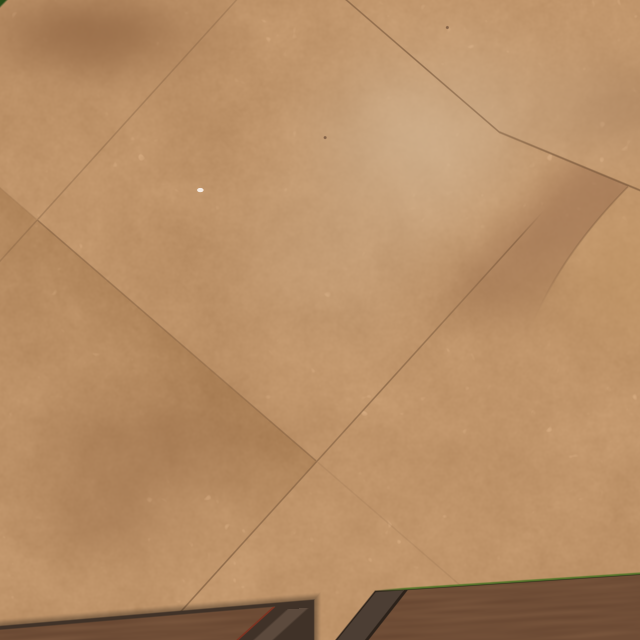
Give the GLSL for this texture, as a Shadertoy shader.

```glsl
// Tan stone floor of diagonal square tiles, with a soft light pool and dark wooden furniture edges.

vec2 hashGradient(vec2 cell) {
    vec2 h = vec2(dot(cell, vec2(127.1, 311.7)), dot(cell, vec2(269.5, 183.3)));
    return 2.0 * fract(sin(h) * 43758.5) - 1.0;
}

float gradientNoise(vec2 p) {
    vec2 i = floor(p), f = fract(p), w = f * f * (3.0 - 2.0 * f);
    vec2 e = vec2(1, 0);
    float low = mix(dot(hashGradient(i), f), dot(hashGradient(i + e.xy), f - e.xy), w.x);
    float high = mix(dot(hashGradient(i + e.yx), f - e.yx), dot(hashGradient(i + 1.0), f - 1.0), w.x);
    return mix(low, high, w.y);
}

float fbm(vec2 p) {
    float sum = 0.0, amplitude = 0.6;
    for (int i = 0; i < 5; i++) {
        sum += amplitude * gradientNoise(p);
        p = mat2(1.6, 1.2, -1.2, 1.6) * p + 7.3;
        amplitude *= 0.55;
    }
    return sum;
}

// Signed distance to the line a-b, positive on its right hand side
float side(vec2 p, vec2 a, vec2 b) {
    vec2 d = normalize(b - a);
    return dot(p - a, vec2(d.y, -d.x));
}

// Soft elliptical patch
float blob(vec2 p, vec2 center, vec2 radius) {
    vec2 d = (p - center) / radius;
    return exp(-dot(d, d));
}

void mainImage(out vec4 fragColor, in vec2 fragCoord) {
    vec2 p = fragCoord / iResolution.xy;
    float px = 1.0 / min(iResolution.x, iResolution.y);

    // Rotated tile lattice; the rows bend upward near the right edge
    vec2 d = p - vec2(0.495, 0.279);
    float bend = 0.45 * max(p.x - 0.78, 0.0);
    vec2 tile = vec2(dot(d, vec2(0.74, -0.67)), dot(d - vec2(0, bend), vec2(0.654, 0.757)));
    vec2 seamDist = abs(tile - round(tile / 0.576) * 0.576);

    // Mottled stone with broad clouds and fine grain
    vec2 warp = p + 0.04 * vec2(fbm(p * 6.0), fbm(p * 6.0 + 31.0));
    float cloud = fbm(warp * 4.5 + 3.0);
    float mottle = fbm(warp * 17.0);
    float grain = gradientNoise(p * 95.0) + 0.7 * gradientNoise(p * 190.0);
    vec3 color = mix(vec3(0.71, 0.54, 0.375), vec3(0.80, 0.63, 0.46),
                     clamp(0.42 + 0.65 * cloud + 0.45 * mottle, 0.0, 1.0));
    color += 0.018 * grain;
    color += 0.07 * smoothstep(0.32, 0.6, gradientNoise(p * 75.0 + 9.0)) * smoothstep(-0.1, 0.3, mottle + cloud);

    // Worn and shaded patches
    float stain = 0.8 * blob(warp, vec2(0.14, 0.95), vec2(0.15, 0.07))
                + 0.35 * blob(warp, vec2(0.24, 0.30), vec2(0.16, 0.08))
                + 0.3 * blob(warp, vec2(0.17, 0.19), vec2(0.10, 0.06))
                + 0.4 * blob(warp, vec2(0.98, 0.83), vec2(0.09, 0.06))
                + 0.3 * blob(warp, vec2(0.79, 0.55), vec2(0.07, 0.06));
    color = mix(color, vec3(0.58, 0.41, 0.27), stain);
    color = mix(color, vec3(0.80, 0.63, 0.43), 0.4 * blob(p, vec2(1.0, 0.57), vec2(0.14, 0.12)));
    float belowRow = smoothstep(px, -px, tile.y) * smoothstep(px, -px, tile.x);
    color -= 0.06 * belowRow * exp(min(tile.y, 0.0) * 9.0);

    // Dark wedge between the bent seam and a curved seam
    float curveX = 0.853 + 0.778 * (p.y - 0.538) - 1.36 * (p.y - 0.538) * (0.727 - p.y);
    float underBend = smoothstep(px, -px, tile.y - 0.576);
    float inWedge = smoothstep(px, -px, p.x - curveX) * underBend
                  * smoothstep(-0.07, 0.03, tile.x) * smoothstep(0.46, 0.66, p.y);
    color = mix(color, vec3(0.63, 0.46, 0.33), 0.65 * inWedge);

    // Pool of reflected light
    float light = blob(warp, vec2(0.66, 0.78), vec2(0.16, 0.14))
                + 0.3 * blob(warp, vec2(0.52, 0.60), vec2(0.16, 0.14));
    color = mix(color, vec3(0.84, 0.73, 0.60), 0.62 * light * (1.0 - inWedge));
    color = mix(color, vec3(0.80, 0.67, 0.53), 0.3 * (1.0 - underBend) * blob(p, vec2(0.9, 0.83), vec2(0.2, 0.1)));

    // Thin seams, fading in places
    vec2 line = smoothstep(0.0008 + px, 0.0, seamDist);
    line.x *= (tile.x < -0.3 ? 0.3 : 0.5) * smoothstep(0.51, 0.45, tile.y);
    line.y *= tile.y > 0.3 ? 0.6 : (tile.x > 0.0 || tile.x < -0.576 ? 0.12 : 0.4);
    float curveLine = 0.35 * smoothstep(0.001 + px, 0.0, abs(p.x - curveX) * 0.75)
                    * smoothstep(0.5, 0.6, p.y) * underBend;
    float seam = max(max(line.x, line.y), curveLine) * (0.85 + 0.6 * cloud);
    color = mix(color, vec3(0.40, 0.28, 0.18), clamp(seam, 0.0, 1.0));

    // Small chip and specks
    color = mix(color, vec3(0.96, 0.92, 0.89), smoothstep(0.005, 0.003, length((p - vec2(0.313, 0.703)) * vec2(0.8, 1.2))));
    float speck = min(length(p - vec2(0.699, 0.957)), length(p - vec2(0.508, 0.785)));
    color = mix(color, vec3(0.40, 0.28, 0.20), 0.7 * smoothstep(0.0035, 0.001, speck));

    // Furniture: wooden tops with dark frames
    float woodGrain = gradientNoise(vec2(p.x * 9.0, p.y * 130.0 - p.x * 8.0));
    vec3 wood = mix(vec3(0.41, 0.28, 0.195), vec3(0.48, 0.34, 0.24), clamp(0.4 + 0.8 * woodGrain, 0.0, 1.0));
    vec3 frame = vec3(0.25, 0.195, 0.155);

    float leftTop = side(p, vec2(0, 0.022), vec2(0.488, 0.063));
    float leftBody = min(leftTop, 0.491 - p.x);
    float leftPanel = -side(p, vec2(0.371, 0), vec2(0.423, 0.047));
    vec3 leftColor = mix(frame, wood, smoothstep(-px, px, min(leftPanel, leftTop - 0.006)));
    leftColor = mix(leftColor, vec3(0.36, 0.29, 0.24), smoothstep(0.012, 0.008, abs(leftPanel + 0.027)) * step(0.012, leftTop));
    leftColor = mix(leftColor, vec3(0.50, 0.20, 0.13), smoothstep(0.001 + px, 0.0, abs(leftPanel)) * step(0.006, leftTop));
    color *= 1.0 - 0.3 * smoothstep(-0.012, 0.0, leftBody);
    color = mix(color, leftColor, smoothstep(-px, px, leftBody));

    float rightTop = side(p, vec2(0.586, 0.077), vec2(1, 0.104));
    float rightBody = min(rightTop, side(p, vec2(0.524, 0), vec2(0.586, 0.077)));
    float rightPanel = side(p, vec2(0.573, 0), vec2(0.635, 0.079));
    vec3 rightColor = mix(frame + 0.05, wood, smoothstep(-px, px, rightPanel));
    rightColor = mix(rightColor, vec3(0.17, 0.13, 0.10), smoothstep(0.002 + px, 0.001, min(abs(rightPanel), rightBody)));
    color = mix(color, rightColor, smoothstep(-px, px, rightBody));

    // Green fringes on the right top edge and in the upper left corner
    float fringe = smoothstep(0.0015 + px, 0.0, abs(rightTop)) * smoothstep(0.58, 0.64, p.x);
    color = mix(color, vec3(0.33, 0.48, 0.16), 0.85 * fringe);
    color = mix(color, vec3(0.16, 0.30, 0.10), smoothstep(0.014, 0.008, p.x + 1.0 - p.y));

    fragColor = vec4(clamp(color, 0.0, 1.0), 1.0);
}
```
